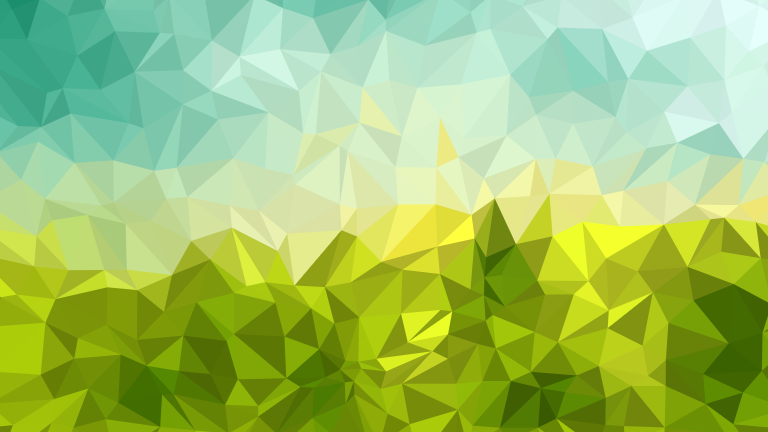
A WebGL 1 fragment shader for this background:

```glsl
precision highp float;
// Low-poly meadow under a teal sky: a jittered grid is split into triangles,
// each filled with one tone sampled from a soft colour field at its centroid.
// Grid vertices are pulled towards a few centres, where facets become finer.

uniform vec2 u_resolution;

#define CELL 0.083         // grid spacing, in canvas heights
#define JITTER 0.82        // vertex scatter, in cells
#define SCATTER 0.040      // wander of the colour sample
#define SKY_VARY 0.09      // lightness spread of sky facets
#define GRASS_VARY 0.48    // lightness spread of grass facets
#define ACCENT_SHARE 0.12  // share of facets that may turn yellow
#define ASPECT 1.7778

const vec3 DEEP_TEAL = vec3(0.13, 0.59, 0.46);
const vec3 TEAL = vec3(0.33, 0.71, 0.60);
const vec3 AQUA = vec3(0.40, 0.75, 0.65);
const vec3 MINT = vec3(0.76, 0.92, 0.83);
const vec3 ICE = vec3(0.87, 0.97, 0.96);
const vec3 CREAM = vec3(0.92, 0.93, 0.69);
const vec3 HAZE = vec3(0.67, 0.81, 0.48);
const vec3 GOLD = vec3(0.96, 0.92, 0.46);
const vec3 YELLOW = vec3(1.00, 0.95, 0.26);
const vec3 LIME = vec3(0.78, 0.83, 0.14);
const vec3 LEAF = vec3(0.55, 0.66, 0.03);
const vec3 FOREST = vec3(0.24, 0.41, 0.00);

float hash(vec2 p) {
  vec3 q = fract(vec3(p.xyx) * 0.1031);
  q += dot(q, q.yzx + 33.33);
  return fract((q.x + q.y) * q.z);
}

vec2 hash2(vec2 p) {
  return vec2(hash(p + 17.3), hash(p + 61.7));
}

float falloff(vec2 p, vec2 centre, vec2 radius) {
  vec2 d = (p - centre) / radius;
  return exp(-dot(d, d));
}

vec3 blob(vec3 base, vec3 tint, vec2 p, vec2 centre, vec2 radius) {
  return mix(base, tint, falloff(p, centre, radius));
}

// Displacement that gathers vertices around the dense spots
vec2 pull(vec2 p, vec2 centre, vec2 radius, float strength) {
  return (centre - p) * strength * falloff(p, centre, radius);
}

vec2 gather(vec2 p) {
  return pull(p, vec2(0.90, 0.08), vec2(1.00, 0.50), 0.24)
       + pull(p, vec2(0.79, 0.14), vec2(0.14, 0.24), 0.56)
       + pull(p, vec2(1.17, 0.37), vec2(0.15, 0.20), 0.52);
}

vec2 vertex(vec2 id) {
  vec2 g = (id + (hash2(id) - 0.5) * JITTER) * CELL;
  return g + gather(g);
}

vec3 skyTone(vec2 p) {
  vec3 c = mix(CREAM, MINT, smoothstep(0.48, 0.74, p.y));
  c = blob(c, TEAL, p, vec2(0.07, 0.80), vec2(0.24, 0.21));
  c = blob(c, DEEP_TEAL, p, vec2(0.00, 1.00), vec2(0.17, 0.25));
  c = blob(c, AQUA, p, vec2(0.44, 1.03), vec2(0.25, 0.11));
  c = blob(c, AQUA, p, vec2(0.78, 0.84), vec2(0.10, 0.065));
  c = blob(c, mix(AQUA, MINT, 0.4), p, vec2(0.93, 0.64), vec2(0.09, 0.05));
  c = blob(c, ICE, p, vec2(0.93, 0.97), vec2(0.22, 0.10));
  c = blob(c, ICE, p, vec2(0.95, 0.74), vec2(0.08, 0.06));
  c = blob(c, mix(MINT, ICE, 0.3), p, vec2(0.34, 0.86), vec2(0.09, 0.07));
  c = blob(c, mix(MINT, CREAM, 0.5), p, vec2(0.52, 0.70), vec2(0.14, 0.12));
  c = blob(c, HAZE, p, vec2(0.08, 0.46), vec2(0.17, 0.10));
  c = blob(c, GOLD, p, vec2(0.73, 0.55), vec2(0.06, 0.05));
  c = blob(c, GOLD, p, vec2(1.00, 0.53), vec2(0.07, 0.04));
  return blob(c, YELLOW, p, vec2(0.57, 0.46), vec2(0.075, 0.075));
}

vec3 grassTone(vec2 p) {
  vec3 c = mix(LEAF, LIME, smoothstep(0.24, 0.46, p.y));
  c = blob(c, LIME, p, vec2(0.80, 0.35), vec2(0.07, 0.13));
  c = blob(c, LIME, p, vec2(0.83, 0.14), vec2(0.04, 0.09));
  c = blob(c, LIME, p, vec2(0.55, 0.20), vec2(0.04, 0.10));
  c = blob(c, YELLOW, p, vec2(0.56, 0.46), vec2(0.05, 0.06));
  c = blob(c, FOREST, p, vec2(0.20, 0.09), vec2(0.08, 0.09));
  c = blob(c, mix(FOREST, LEAF, 0.4), p, vec2(0.30, 0.23), vec2(0.06, 0.12));
  c = blob(c, FOREST, p, vec2(0.41, 0.08), vec2(0.05, 0.11));
  c = blob(c, FOREST, p, vec2(0.65, 0.37), vec2(0.04, 0.11));
  c = blob(c, FOREST, p, vec2(0.71, 0.07), vec2(0.08, 0.08));
  return blob(c, FOREST, p, vec2(0.96, 0.18), vec2(0.075, 0.20));
}

float horizon(float x) {
  float dip = 0.05 * cos(x * 20.0) * (1.0 - smoothstep(0.1, 0.4, x));
  return 0.41 + 0.08 * smoothstep(0.3, 0.62, x) + dip;
}

vec3 facetTone(vec2 centroid, vec2 seed) {
  vec2 p = centroid / vec2(ASPECT, 1.0) + (hash2(seed + 5.1) - 0.5) * SCATTER;
  float shade = hash(seed + 91.7) - 0.5;
  vec3 sky = skyTone(p) + shade * SKY_VARY;
  if (hash(seed + 43.9) < ACCENT_SHARE)
    sky = blob(sky, GOLD, p, vec2(0.54, 0.64), vec2(0.12, 0.13));
  vec3 grass = grassTone(p) * (1.0 + shade * GRASS_VARY);
  // The skyline melts into haze on the left
  float edge = horizon(p.x);
  float blur = mix(0.08, 0.035, smoothstep(0.1, 0.4, p.x));
  return mix(grass, sky, smoothstep(edge - blur, edge + blur, p.y));
}

float cross2(vec2 a, vec2 b) { return a.x * b.y - a.y * b.x; }
float area(vec2 a, vec2 b, vec2 c) { return cross2(b - a, c - a); }
float side(vec2 p, vec2 a, vec2 b) { return area(a, b, p) / length(b - a); }

// Adds one counter-clockwise triangle, weighted by its pixel coverage
void addFacet(inout vec4 sum, vec2 p, vec2 a, vec2 b, vec2 c, vec2 seed) {
  float d = min(min(side(p, a, b), side(p, b, c)), side(p, c, a));
  float cover = clamp(d * u_resolution.y + 0.5, 0.0, 1.0);
  if (cover > 0.0) sum += cover * vec4(facetTone((a + b + c) / 3.0, seed), 1.0);
}

void main() {
  vec2 p = gl_FragCoord.xy / u_resolution * vec2(ASPECT, 1.0);
  // Invert the gathering to find the grid cell
  vec2 g = p;
  for (int i = 0; i < 14; i++) g = p - gather(g);
  vec2 home = floor(g / CELL);
  vec4 sum = vec4(0.0);
  for (int j = -1; j <= 1; j++)
    for (int i = -1; i <= 1; i++) {
      vec2 id = home + vec2(i, j);
      vec2 a = vertex(id), b = vertex(id + vec2(1, 0));
      vec2 c = vertex(id + vec2(1, 1)), d = vertex(id + vec2(0, 1));
      // Split along the diagonal that leaves the fuller triangles
      bool rising = min(area(a, b, c), area(a, c, d)) > min(area(a, b, d), area(b, c, d));
      addFacet(sum, p, a, b, rising ? c : d, id);
      addFacet(sum, p, rising ? a : b, c, d, id + 0.5);
    }
  gl_FragColor = vec4(sum.rgb / max(sum.a, 0.001), 1.0);
}
```
